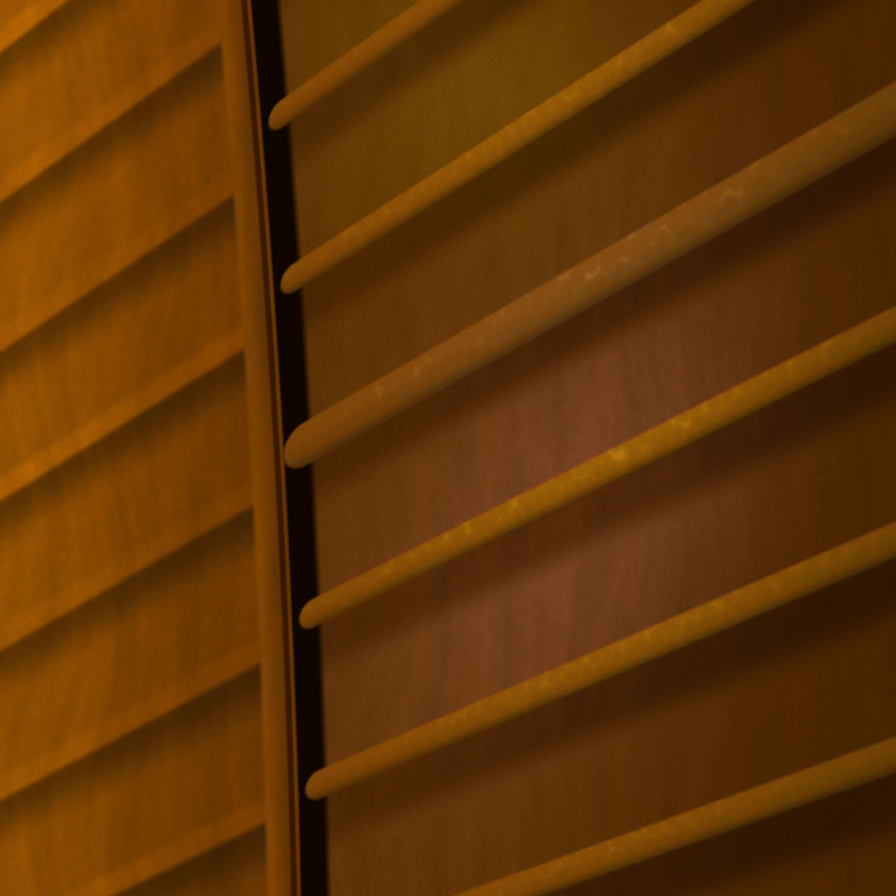
This texture is drawn by a WebGL 1 fragment shader. Its source:

```glsl
precision highp float;
// Rusty ribbed metal wall in warm light: a leaning post with a black gap
// splits two panels of slanted ribs. Each panel is sheared into rib space,
// where ribs repeat once per unit; sines and cellular noise add the wear.
uniform vec2 u_resolution;

vec2 hash2(vec2 p) {
  return fract(sin(vec2(dot(p, vec2(127.1, 311.7)), dot(p, vec2(269.5, 183.3)))) * 4375.85);
}

// Distance to the nearest scattered point
float cells(vec2 p) {
  vec2 cell = floor(p), f = fract(p);
  float d = 2.0;
  for (int j = -1; j <= 1; j++)
    for (int i = -1; i <= 1; i++) {
      vec2 o = vec2(float(i), float(j));
      d = min(d, length(o + hash2(cell + o) - f));
    }
  return d;
}

// Vertical runs of rust, wavering with height
float streaks(vec2 p) {
  float x = p.x + 0.012 * sin(p.y * 11.0 + p.x * 17.0);
  return 0.4 * sin(x * 71.0 + 2.0 * sin(p.y * 7.0)) + 0.35 * sin(x * 143.0 + 3.0 * sin(p.y * 9.0 + 1.0))
       + 0.25 * sin(x * 310.0 + 4.0 * sin(p.y * 13.0));
}

// Rib coordinate: slope grows with the height where a rib meets the post
float ribSpace(float y, float dx, float slope, float fan) {
  return (y - slope * dx) / (1.0 + fan * dx);
}

float glow(vec2 p, vec2 center, vec2 size) {
  vec2 d = (p - center) / size;
  return exp(-dot(d, d));
}

vec3 leftPanel(vec2 p, float wear) {
  float u = (ribSpace(p.y, p.x - 0.27, 0.46, 0.27) - 0.085) / 0.18;
  float id = floor(u + 0.5), v = u - id;
  float strength = 0.65 + 0.35 * sin(id * 2.3 + 1.0);
  vec3 col = mix(vec3(0.58, 0.32, 0.01), vec3(0.44, 0.23, 0.008), smoothstep(0.0, 0.27, p.x));
  col *= 0.93 + 0.1 * p.y + 0.09 * wear;
  float shadow = smoothstep(-0.48, -0.13, v) * (1.0 - smoothstep(-0.12, -0.06, v));
  float rib = smoothstep(-0.11, -0.05, v) * (1.0 - smoothstep(0.02, 0.11, v));
  col *= 1.0 - 0.36 * shadow;
  return col * (1.0 + 0.15 * rib * strength);
}

vec3 rightPanel(vec2 p, float s, float wear, float speckle) {
  float u = (ribSpace(p.y, p.x - 0.32, 0.385, 0.37) - 0.109) / 0.192;
  float id = floor(u + 0.5), v = u - id;
  float wide = 1.0 - step(0.5, abs(id - 2.0));
  float radius = mix(0.0155, 0.024, wide);

  // Sheet, olive above and dusty pink where the light falls
  vec3 col = mix(vec3(0.37, 0.195, 0.01), vec3(0.285, 0.14, 0.0), smoothstep(0.45, 1.0, p.x));
  col = mix(col, vec3(0.44, 0.28, 0.03), 0.8 * glow(p, vec2(0.54, 0.9), vec2(0.2, 0.17)));
  vec2 c = p - vec2(0.63, 0.42);
  vec2 tilted = vec2(0.87 * c.x - 0.5 * c.y, 0.5 * c.x + 0.87 * c.y);
  float pink = glow(tilted, vec2(0.0), vec2(0.17, 0.3));
  col = mix(col, vec3(0.49, 0.275, 0.155), 0.85 * pink);
  col *= 1.0 + (0.06 + 0.05 * pink) * wear;

  // Soft shadow under each rib, with a ragged lower rim
  float rim = v + 0.025 * wear;
  float shadow = smoothstep(-0.46, -0.24, rim) * (1.0 - smoothstep(-0.05, 0.0, v));
  col = mix(col, col * vec3(0.66, 0.58, 0.25), shadow * (0.6 + 0.35 * smoothstep(0.3, 0.65, p.x)));

  // Black gap beside the post
  float gap = 1.0 - smoothstep(0.026, 0.036, s);
  col = mix(col, vec3(0.065, 0.018, 0.0), gap);

  // Rounded rib, lit on its upper face and worn to yellow in the middle
  float d = length(vec2(min(s - 0.024, 0.0), v * 0.192)) - radius;
  float face = v * 0.192 / radius;
  float lit = glow(p, vec2(0.66, 0.62), vec2(0.27, 0.6));
  vec3 ribCol = mix(vec3(0.44, 0.235, 0.02), vec3(0.38, 0.215, 0.015), smoothstep(0.5, 1.0, p.x));
  vec3 worn = mix(vec3(0.6, 0.385, 0.03), vec3(0.49, 0.3, 0.1), wide);
  ribCol = mix(ribCol, worn, lit * (0.75 + 0.3 * speckle));
  ribCol *= 0.93 + 0.16 * smoothstep(-0.7, 0.6, face) - 0.22 * (1.0 - smoothstep(-1.0, -0.4, face));
  ribCol += vec3(0.08, 0.07, 0.03) * lit * smoothstep(0.1, 0.5, speckle) * smoothstep(-0.3, 0.3, face);
  return mix(col, ribCol, 1.0 - smoothstep(-0.002, 0.003, d));
}

void main() {
  vec2 p = gl_FragCoord.xy / u_resolution;
  float t = 1.0 - p.y;
  float s = p.x - (0.28 + 0.09 * t - 0.034 * t * t);

  // Wear shared by all parts
  float speckle = cells(p * vec2(75.0, 55.0)) - 0.45;
  float blotch = cells(p * vec2(21.0, 9.0) + 0.2 * sin(p.yx * 40.0)) - 0.45;
  float wear = 0.55 * streaks(p) + 0.7 * blotch + 0.5 * speckle;

  // Post face with a dark groove and a thin outer lip
  vec3 post = mix(vec3(0.49, 0.265, 0.015), vec3(0.39, 0.205, 0.01), smoothstep(-0.036, -0.012, s));
  float groove = smoothstep(-0.013, -0.009, s) * (1.0 - smoothstep(-0.006, -0.003, s));
  post = mix(post, vec3(0.19, 0.075, 0.0), 0.85 * groove) * (1.0 + 0.07 * wear);

  vec3 col = mix(leftPanel(p, wear), post, smoothstep(-0.041, -0.034, s));
  col = mix(col, rightPanel(p, s, wear, speckle), smoothstep(-0.002, 0.002, s));

  // Fine grain
  col *= 1.0 + 0.06 * (cells(p * 190.0) - 0.45);
  gl_FragColor = vec4(col, 1.0);
}
```
